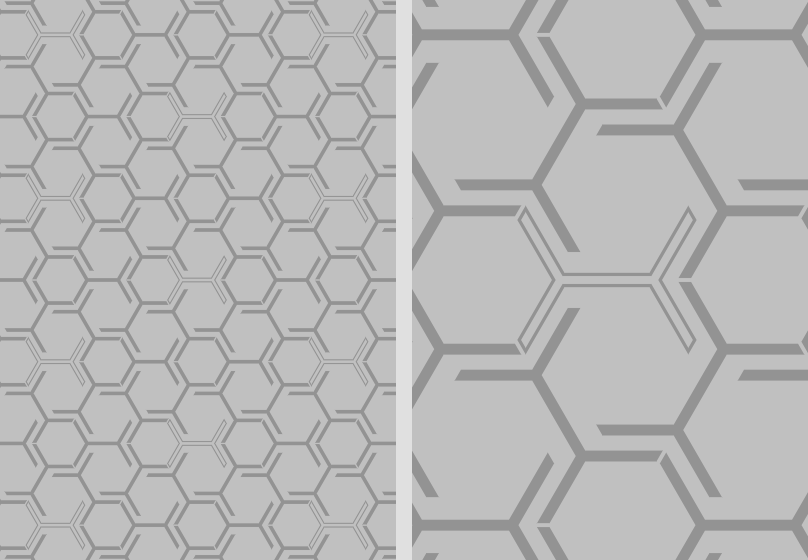
Left: the whole. Right: its middle third, enlarged.
Write a Shadertoy shader that draws this pattern.

```glsl
// Grey lattice of interlocking double-ended Y bars that suggests open hexagons.
// Each cell of a triangular lattice holds three bars turned by 120 degrees;
// a regular subset of the level bars is drawn as an outline only.

const vec3 GROUND = vec3(0.752);
const vec3 LINE = vec3(0.578);

const float CELL = 0.1685;               // lattice spacing, in canvas heights
const vec2 SHIFT = vec2(-0.0018, 0.0);   // lattice origin from canvas centre

// Lengths below are in lattice spacings.
const float ORBIT = 0.447;               // bar centre from its rotation centre
const float HALF_BAR = 0.165;
const float ARM = 0.274;
const float HALF_WIDTH = 0.0193;
const float OUTLINE_HALF_WIDTH = 0.0255;
const float OUTLINE_STROKE = 0.0115;
const float OUTLINE_EVERY = 3.0;

const float SIN60 = 0.866025;
const float THIRD_TURN = 2.094395;

vec2 rotate(vec2 p, float angle) {
    float c = cos(angle), s = sin(angle);
    return vec2(c * p.x + s * p.y, c * p.y - s * p.x);
}

// Level bar with two slant-cut arms at each end.
float forkedBar(vec2 p, float halfWidth) {
    p = abs(p);
    vec2 q = p - vec2(HALF_BAR, 0.0);
    float bar = max(p.y - halfWidth, q.x - halfWidth);
    float side = abs(dot(q, vec2(SIN60, -0.5))) - halfWidth;
    float tip = dot(q, vec2(SIN60, 0.5)) - ARM * SIN60;
    return min(bar, max(side, tip));
}

float outlinedBar(vec2 p) {
    float d = forkedBar(p, OUTLINE_HALF_WIDTH);
    return max(d, -d - OUTLINE_STROKE);
}

// Distance to the nearest bar of the whole lattice.
float lattice(vec2 p) {
    p.x += ORBIT;
    float row = round(p.y / SIN60);
    vec2 base = vec2(round(p.x - 0.5 * row), row);
    float d = 1.0;
    for (int j = -1; j <= 1; j++) {
        for (int i = -1; i <= 1; i++) {
            vec2 id = base + vec2(i, j);
            vec2 local = p - vec2(id.x + 0.5 * id.y, SIN60 * id.y);
            bool hollow = mod(id.x - id.y + 0.5, OUTLINE_EVERY) < 1.0;
            for (int k = 0; k < 3; k++) {
                vec2 q = rotate(local, float(k) * THIRD_TURN) - vec2(ORBIT, 0.0);
                float bar = (k == 0 && hollow) ? outlinedBar(q) : forkedBar(q, HALF_WIDTH);
                d = min(d, bar);
            }
        }
    }
    return d;
}

void mainImage(out vec4 fragColor, in vec2 fragCoord) {
    vec2 uv = (fragCoord - 0.5 * iResolution.xy) / iResolution.y;
    float d = lattice((uv - SHIFT) / CELL);
    float pixel = 1.0 / (iResolution.y * CELL);
    float ink = 1.0 - smoothstep(-0.6 * pixel, 0.6 * pixel, d);
    fragColor = vec4(mix(GROUND, LINE, ink), 1.0);
}
```
